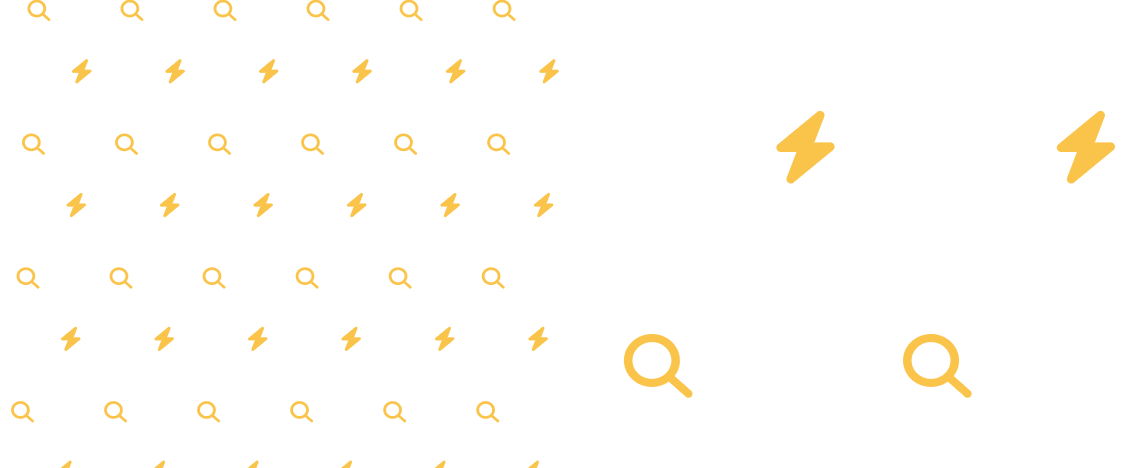
Left, the full canvas; right, a detail of the centre.
Give the GLSL for this pattern, as a WebGL 2 fragment shader.

```glsl
#version 300 es
precision highp float;
// Slanted rows of amber magnifying glasses alternating with lightning bolts on white.

#define CANVAS_WIDTH 768.0               // design units across the canvas
#define GLASS_PITCH vec2(127.6, 183.5)   // column and row spacing
#define BOLT_PITCH vec2(128.2, 183.5)
#define GLASS_ORIGIN vec2(28.0, 79.6)    // lowest, leftmost lens centre
#define BOLT_ORIGIN vec2(89.5, -6.4)
#define ROW_SHIFT 7.5                    // rightward slide per row upward
#define RING_RADIUS 10.25
#define STROKE 3.7
#define BOLT_ROUNDING 2.0
#define AMBER vec3(0.98, 0.77, 0.29)

uniform vec2 u_resolution;
out vec4 fragColor;

// Position relative to the nearest point of a sheared grid
vec2 gridLocal(vec2 p, vec2 origin, vec2 pitch) {
    p -= origin;
    float row = round(p.y / pitch.y);
    p -= row * vec2(ROW_SHIFT, pitch.y);
    p.x -= pitch.x * round(p.x / pitch.x);
    return p;
}

float segmentDistance(vec2 p, vec2 a, vec2 b) {
    vec2 pa = p - a, ba = b - a;
    return length(pa - ba * clamp(dot(pa, ba) / dot(ba, ba), 0.0, 1.0));
}

// Slightly wide ring with a round-capped handle
float glassDistance(vec2 p) {
    float ring = abs(length(p * vec2(0.945, 1.0)) - RING_RADIUS);
    float handle = segmentDistance(p, vec2(7.8, -7.3), vec2(16.7, -15.2));
    return min(ring, handle) - 0.5 * STROKE;
}

// Rounded hexagonal zigzag, symmetric under a half turn
float boltDistance(vec2 p) {
    vec2 corners[3] = vec2[3](vec2(6.7, 14.6), vec2(-11.3, -0.2), vec2(-1.2, -0.2));
    float nearest = 1e5;
    float side = 1.0;
    for (int i = 0; i < 6; i++) {
        int j = (i + 1) % 6;
        vec2 a = corners[i % 3] * (i < 3 ? 1.0 : -1.0);
        vec2 b = corners[j % 3] * (j < 3 ? 1.0 : -1.0);
        nearest = min(nearest, segmentDistance(p, a, b));
        // Flip the sign at each edge crossed by a ray to the right
        if ((a.y > p.y) != (b.y > p.y)) {
            float crossing = a.x + (p.y - a.y) * (b.x - a.x) / (b.y - a.y);
            if (p.x < crossing) side = -side;
        }
    }
    return side * nearest - BOLT_ROUNDING;
}

void main() {
    float pixelSize = CANVAS_WIDTH / u_resolution.x;
    vec2 p = gl_FragCoord.xy * pixelSize;

    float glass = glassDistance(gridLocal(p, GLASS_ORIGIN, GLASS_PITCH));
    float bolt = boltDistance(gridLocal(p, BOLT_ORIGIN, BOLT_PITCH));

    // One-pixel smooth edge
    float ink = clamp(0.5 - min(glass, bolt) / pixelSize, 0.0, 1.0);
    fragColor = vec4(mix(vec3(1.0), AMBER, ink), 1.0);
}
```
